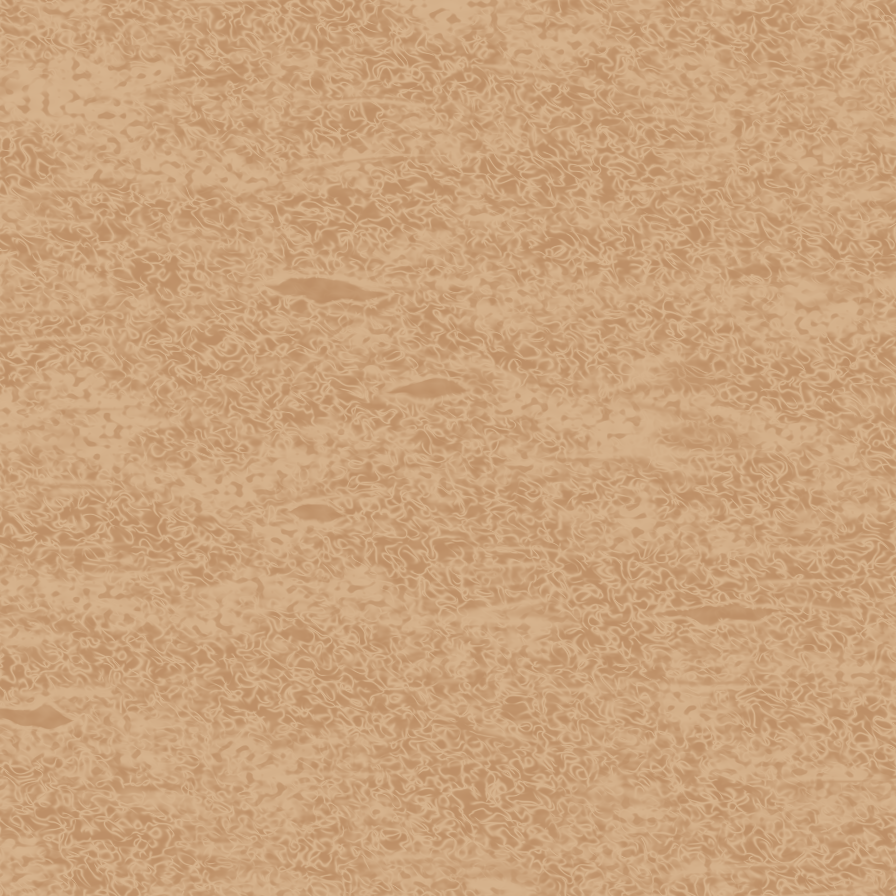
Write a Shadertoy shader that draws this texture.

```glsl
// Tan fibrous paper: short curled light fibres, ragged horizontal patches and a few dark slivers.
#define DARK vec3(0.742, 0.562, 0.402)
#define LIGHT vec3(0.840, 0.702, 0.553)
#define FIBRE_SCALE vec2(64.0, 82.0)
#define FIBRE_WIDTH 0.13
#define PATCH_SCALE vec2(5.0, 14.0)
#define PATCH_BIAS 0.04
#define SLIVER_CELLS vec2(3.0, 8.0)
#define SLIVER_SHARE 0.30
#define STREAK_SCALE vec2(3.5, 26.0)

// Integer hash giving two values from 0 to 1
vec2 hash2(vec2 cell) {
    uvec2 v = uvec2(ivec2(cell) + 4096);
    v = v * 1664525u + 1013904223u;
    v.x += v.y * 1664525u;
    v.y += v.x * 1664525u;
    v ^= v >> 16u;
    v.x += v.y * 1664525u;
    v.y += v.x * 1664525u;
    v ^= v >> 16u;
    return vec2(v & 65535u) / 65535.0;
}

float cornerSlope(vec2 cell, vec2 offset) {
    float angle = 6.2831853 * hash2(cell).x;
    return dot(vec2(cos(angle), sin(angle)), offset);
}

// Gradient noise, about -0.7 to 0.7
float noise(vec2 p) {
    vec2 i = floor(p), f = fract(p);
    vec2 u = f * f * f * (f * (f * 6.0 - 15.0) + 10.0);
    vec2 e = vec2(1.0, 0.0);
    return mix(mix(cornerSlope(i, f), cornerSlope(i + e.xy, f - e.xy), u.x),
               mix(cornerSlope(i + e.yx, f - e.yx), cornerSlope(i + e.xx, f - e.xx), u.x), u.y);
}

float fbm(vec2 p) {
    float sum = 0.0, gain = 0.5;
    for (int octave = 0; octave < 5; octave++) {
        sum += gain * noise(p);
        p = p * vec2(2.1, 1.85) + vec2(17.3, 41.7);
        gain *= 0.82;
    }
    return sum;
}

// Soft line along the zero contour of a noise field
float contour(float field, float width) {
    float x = field / width;
    return exp(-x * x);
}

// One layer of curled fibres, broken into short pieces
float fibreLayer(vec2 p, float seed) {
    float gaps = smoothstep(-0.30, 0.02, noise(p * 0.75 + seed + 19.0));
    return gaps * contour(noise(p + seed), FIBRE_WIDTH);
}

// Crossing fibres, leaning slightly down to the right
float fibres(vec2 uv) {
    vec2 p = (uv + vec2(0.0, 0.22 * uv.x)) * FIBRE_SCALE;
    p += 0.6 * vec2(noise(p * 0.6 + 31.0), noise(p * 0.6 + 73.0));
    return max(fibreLayer(p, 0.0), fibreLayer(p * 1.15, 211.0));
}

// Pointed dark slivers: x is the fill, y is the pale rim
vec2 slivers(vec2 uv) {
    vec2 grid = uv * SLIVER_CELLS;
    grid.x += 0.5 * mod(floor(grid.y), 2.0);
    vec2 cell = floor(grid);
    vec2 place = hash2(cell + 500.0), size = hash2(cell + 900.0);
    vec2 p = (fract(grid) - mix(vec2(0.38), vec2(0.62), place)) / SLIVER_CELLS;
    p.y += 0.16 * (place.x - 0.3) * p.x + 0.009 * noise(uv * vec2(24.0, 34.0));
    float halfLength = mix(0.025, 0.10, size.x * size.x);
    float q = p.x / halfLength;
    float height = mix(0.006, 0.012, size.y) * (1.0 + 1.3 * noise(uv * vec2(32.0, 12.0) + 60.0));
    float d = abs(p.y) - height * (1.0 - q * q);
    float present = step(hash2(cell + 1300.0).x, SLIVER_SHARE);
    float ends = 1.0 - smoothstep(0.9, 1.35, abs(q));
    float fill = 1.0 - smoothstep(-0.001, 0.0015, d);
    return present * vec2(fill, contour(d - 0.0035, 0.0022) * ends);
}

void mainImage(out vec4 fragColor, in vec2 fragCoord) {
    vec2 uv = fragCoord / iResolution.y;

    // Pale, ragged areas stretched along the grain
    vec2 grain = uv + 0.012 * vec2(noise(uv * 9.0), noise(uv * 9.0 + 50.0));
    float cover = fbm(grain * PATCH_SCALE) + 0.35 * noise(grain * vec2(2.5, 7.0) + 90.0);
    float patchMask = smoothstep(-0.22, 0.36, cover - PATCH_BIAS);

    // Fibres on the dark ground, short dark pits on the pale areas
    float mottling = noise(uv * vec2(48.0, 88.0) + 140.0);
    float fibreTone = 0.03 + 0.22 * mottling + 0.95 * fibres(uv);
    float pits = smoothstep(0.06, 0.34, noise(uv * vec2(88.0, 112.0) + 310.0));
    float paleTone = 0.94 - 0.68 * pits + 0.15 * mottling;
    float tone = mix(fibreTone, paleTone, patchMask);

    // Thin broken streaks, each with a shaded lower side
    float streakMask = smoothstep(0.05, 0.35, noise(uv * vec2(6.0, 15.0) + 400.0));
    float streakField = noise(grain * STREAK_SCALE + 260.0);
    tone = mix(tone, 0.22, 0.6 * contour(streakField - 0.13, 0.05) * streakMask);
    tone = mix(tone, 0.98, 0.85 * contour(streakField, 0.055) * streakMask);

    // Slivers with their rims
    vec2 sliver = slivers(uv);
    tone = mix(tone, 0.96, 0.85 * sliver.y);
    tone = mix(tone, 0.12 + 0.4 * mottling, 0.9 * sliver.x);

    fragColor = vec4(mix(DARK, LIGHT, clamp(tone, 0.0, 1.0)), 1.0);
}
```
